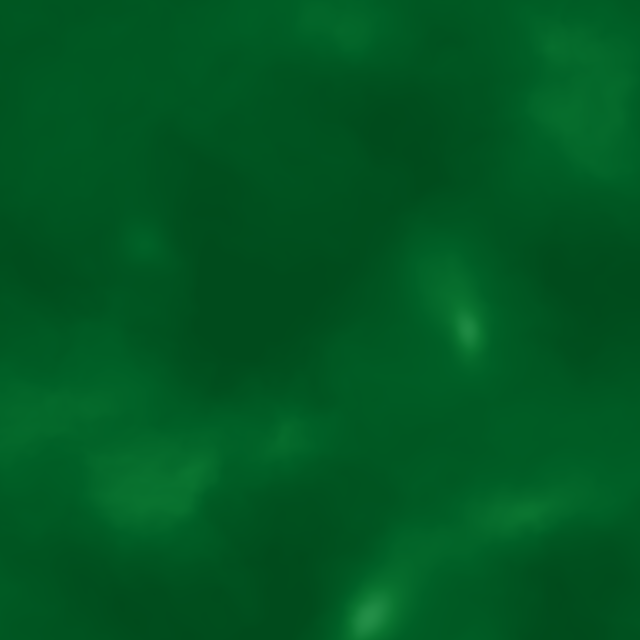
Give the GLSL for this texture, as a three.js fragment shader.

```glsl
varying vec2 vUv;

const vec3 DEEP_GREEN  = vec3(0.00, 0.295, 0.110);
const vec3 MID_GREEN   = vec3(0.00, 0.375, 0.150);
const vec3 LIGHT_GREEN = vec3(0.04, 0.460, 0.190);
const vec3 GLINT_GREEN = vec3(0.17, 0.590, 0.310);

const int   OCTAVES       = 5;
const float CLOUD_SCALE   = 4.0;
const float CLOUD_GAIN    = 0.48;
const float CLOUD_DEPTH   = 0.75;
const float WARP_SCALE    = 5.0;
const float WARP_AMOUNT   = 0.13;
const float BASE_TONE     = 0.21;
const float PATCH_TEXTURE = 1.3;
const vec2  SEED          = vec2(17.3, 5.9);

float hash(vec2 p) {
  return fract(sin(dot(p, vec2(127.1, 311.7))) * 43758.5453);
}

// Value noise with a quintic fade, so no cell edges show
float noise(vec2 p) {
  vec2 cell = floor(p);
  vec2 f = fract(p);
  vec2 fade = f * f * f * (f * (f * 6.0 - 15.0) + 10.0);
  float low  = mix(hash(cell), hash(cell + vec2(1.0, 0.0)), fade.x);
  float high = mix(hash(cell + vec2(0.0, 1.0)), hash(cell + vec2(1.0)), fade.x);
  return mix(low, high, fade.y);
}

// Layered noise, normalised to 0..1
float clouds(vec2 p) {
  float sum = 0.0;
  float total = 0.0;
  float weight = 1.0;
  for (int i = 0; i < OCTAVES; i++) {
    sum += weight * noise(p);
    total += weight;
    weight *= CLOUD_GAIN;
    p = mat2(1.6, 1.2, -1.2, 1.6) * p + 7.7;
  }
  return sum / total;
}

// Soft elliptical glow, tilted counterclockwise in radians
float glow(vec2 p, vec2 centre, vec2 radii, float tilt) {
  float c = cos(tilt);
  float s = sin(tilt);
  vec2 d = p - centre;
  vec2 q = vec2(c * d.x + s * d.y, c * d.y - s * d.x) / radii;
  return exp(-dot(q, q));
}

// Broad lit areas of the haze
float litPatches(vec2 p) {
  float lit = 0.40 * glow(p, vec2(0.10, 0.43), vec2(0.18, 0.17), -0.7);
  lit += 0.46 * glow(p, vec2(0.38, 0.30), vec2(0.20, 0.09), 0.45);
  lit += 0.22 * glow(p, vec2(0.22, 0.20), vec2(0.10, 0.10), 0.0);
  lit += 0.38 * glow(p, vec2(0.93, 0.90), vec2(0.13, 0.17), 0.3);
  lit += 0.32 * glow(p, vec2(0.84, 0.18), vec2(0.13, 0.05), 0.35);
  lit += 0.22 * glow(p, vec2(0.58, 0.95), vec2(0.12, 0.05), -0.5);
  lit -= 0.12 * glow(p, vec2(0.45, 0.62), vec2(0.22, 0.20), 0.0);
  return lit;
}

// Small bright spots with a wider halo
float glints(vec2 p) {
  float light = 0.32 * glow(p, vec2(0.71, 0.54), vec2(0.06, 0.11), 0.1);
  light += 0.50 * glow(p, vec2(0.723, 0.482), vec2(0.022, 0.035), 0.0);
  light += 0.35 * glow(p, vec2(0.60, 0.06), vec2(0.10, 0.05), 0.9);
  light += 0.60 * glow(p, vec2(0.58, 0.035), vec2(0.045, 0.028), 0.9);
  light += 0.28 * glow(p, vec2(0.225, 0.622), vec2(0.035, 0.030), 0.4);
  return light;
}

vec3 greenRamp(float tone) {
  vec3 colour = mix(DEEP_GREEN, MID_GREEN, clamp(tone / 0.5, 0.0, 1.0));
  colour = mix(colour, LIGHT_GREEN, clamp((tone - 0.5) / 0.35, 0.0, 1.0));
  return mix(colour, GLINT_GREEN, clamp((tone - 0.85) / 0.5, 0.0, 1.0));
}

void main() {
  // Bend the domain so the patches get ragged outlines
  vec2 drift = vec2(clouds(vUv * WARP_SCALE + SEED),
                    clouds(vUv * WARP_SCALE + SEED.yx + 31.0)) - 0.5;
  vec2 bent = vUv + WARP_AMOUNT * drift;

  // Combine haze, lit patches and glints into one tone
  float haze = clouds(bent * CLOUD_SCALE + SEED) - 0.5;
  float lit = litPatches(bent) * (1.0 + PATCH_TEXTURE * haze);
  float tone = BASE_TONE + CLOUD_DEPTH * haze + lit;
  tone = max(tone, 0.0) + glints(vUv + 0.3 * (bent - vUv));

  gl_FragColor = vec4(greenRamp(tone), 1.0);
}
```
